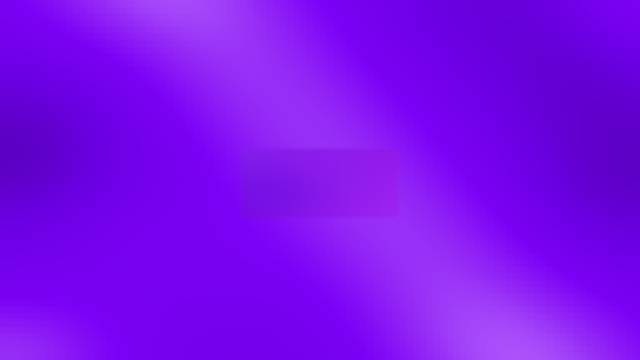
Give the GLSL for this background, as a WebGL 1 fragment shader.

```glsl
precision highp float;
// A soft violet backdrop: a bright diagonal ridge between two dark sides.
// Gaussian glows shape one brightness field, which a colour ramp tints;
// a faint rectangular veil lies in the centre, over a very fine soft mosaic.

#define CELLS vec2(96.0, 54.0)
#define BASE_LEVEL 0.355
#define RIDGE_GAIN 0.425
#define RIDGE_WIDTH 0.185
#define RIDGE_FOOT 0.80
#define RIDGE_LEAN 0.50
#define VEIL_CENTRE vec2(0.5, 0.491)
#define VEIL_HALF vec2(0.125, 0.101)
#define VEIL_OPACITY 0.9

uniform vec2 u_resolution;

// Elliptical falloff: 1 at the centre, 1/e at the given radii
float glow(vec2 p, vec2 centre, vec2 radii) {
  vec2 d = (p - centre) / radii;
  return exp(-dot(d, d));
}

// Brightness, from 0 (deep indigo) to 1 (pale violet)
float brightness(vec2 p) {
  float across = (p.x - RIDGE_FOOT + RIDGE_LEAN * p.y) / RIDGE_WIDTH;
  float level = BASE_LEVEL + RIDGE_GAIN * exp(-across * across);

  // Bright ends of the ridge and lit corners
  level += 0.19 * glow(p, vec2(0.20, 1.02), vec2(0.20, 0.15));
  level += 0.20 * glow(p, vec2(0.84, 0.00), vec2(0.22, 0.20));
  level += 0.42 * glow(p, vec2(0.00, 0.00), vec2(0.17, 0.16));
  level += 0.17 * glow(p, vec2(1.00, 1.00), vec2(0.13, 0.14));
  level += 0.09 * glow(p, vec2(0.27, 0.30), vec2(0.22, 0.20));

  // Shadows at the sides and upper right
  level -= 0.34 * glow(p, vec2(0.00, 0.58), vec2(0.16, 0.20));
  level -= 0.31 * glow(p, vec2(1.00, 0.55), vec2(0.16, 0.23));
  level -= 0.15 * glow(p, vec2(0.77, 1.00), vec2(0.14, 0.20));
  level -= 0.14 * glow(p, vec2(0.88, 0.80), vec2(0.12, 0.18));
  return clamp(level, 0.0, 1.0);
}

vec3 violetRamp(float level) {
  vec3 indigo = vec3(0.35, 0.00, 0.75);
  vec3 deep   = vec3(0.42, 0.00, 0.89);
  vec3 vivid  = vec3(0.485, 0.005, 0.965);
  vec3 bright = vec3(0.58, 0.16, 0.965);
  vec3 pale   = vec3(0.68, 0.34, 0.985);
  float t = level * 4.0;
  vec3 colour = mix(indigo, deep, clamp(t, 0.0, 1.0));
  colour = mix(colour, vivid, clamp(t - 1.0, 0.0, 1.0));
  colour = mix(colour, bright, clamp(t - 2.0, 0.0, 1.0));
  return mix(colour, pale, clamp(t - 3.0, 0.0, 1.0));
}

// Veil tint: blue on the left, magenta on the right
vec3 veilColour(vec2 q) {
  vec3 lower = mix(vec3(0.46, 0.04, 0.88), vec3(0.63, 0.14, 0.95), q.x);
  vec3 upper = mix(vec3(0.51, 0.12, 0.92), vec3(0.57, 0.09, 0.91), q.x);
  vec3 tint = mix(lower, upper, q.y);
  float shade = glow(q, vec2(0.20, 0.38), vec2(0.28, 0.30));
  return mix(tint, vec3(0.43, 0.06, 0.88), 0.6 * shade);
}

// Box coverage with softened edges
float veilMask(vec2 p) {
  vec2 inside = VEIL_HALF - abs(p - VEIL_CENTRE);
  vec2 cover = smoothstep(vec2(-0.003), vec2(0.008, 0.014), inside);
  return cover.x * cover.y;
}

void main() {
  vec2 uv = gl_FragCoord.xy / u_resolution;

  // Soft mosaic: flat cell centres with blended seams
  vec2 grid = uv * CELLS - 0.5;
  vec2 p = (floor(grid) + smoothstep(0.2, 0.8, fract(grid)) + 0.5) / CELLS;

  vec3 colour = violetRamp(brightness(p));
  vec2 q = clamp((p - VEIL_CENTRE) / (2.0 * VEIL_HALF) + 0.5, 0.0, 1.0);
  colour = mix(colour, veilColour(q), VEIL_OPACITY * veilMask(uv));
  gl_FragColor = vec4(colour, 1.0);
}
```
